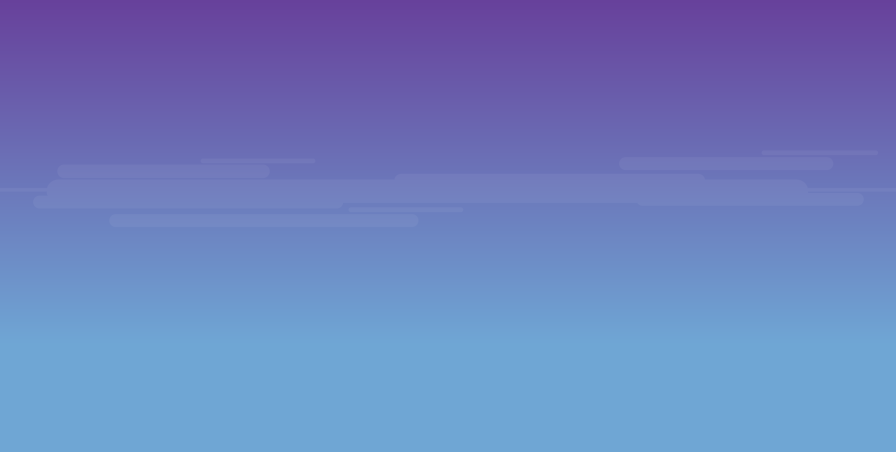
Give the GLSL for this background, as a Shadertoy shader.

```glsl
// Evening sky: a violet to blue vertical gradient that levels off near the
// bottom, crossed by a faint band of flat clouds. The clouds are rounded bars
// merged by a distance union, then laid over the sky as one pale veil.

#define SKY_TOP vec3(0.405, 0.253, 0.608)
#define SKY_LOW vec3(0.435, 0.650, 0.832)
#define HORIZON 0.24
#define CLOUD_COLOR vec3(1.0)
#define CLOUD_ALPHA 0.05
#define BAR_COUNT 11

// Each bar: left, right, centre height, half thickness (canvas fractions).
const vec4 BARS[BAR_COUNT] = vec4[BAR_COUNT](
    vec4(0.064, 0.301, 0.621, 0.0150),
    vec4(0.224, 0.352, 0.644, 0.0052),
    vec4(0.052, 0.902, 0.577, 0.0258),
    vec4(0.037, 0.383, 0.553, 0.0142),
    vec4(0.122, 0.467, 0.512, 0.0142),
    vec4(0.389, 0.517, 0.536, 0.0052),
    vec4(0.440, 0.787, 0.600, 0.0155),
    vec4(0.691, 0.930, 0.638, 0.0142),
    vec4(0.850, 0.980, 0.662, 0.0052),
    vec4(0.710, 0.964, 0.559, 0.0142),
    vec4(-0.10, 1.100, 0.580, 0.0040)
);

// Signed distance to a horizontal bar with round ends, in canvas heights.
float barDistance(vec2 p, vec4 bar, float aspect) {
    float left = bar.x * aspect + bar.w;
    float right = bar.y * aspect - bar.w;
    vec2 nearest = vec2(clamp(p.x, left, right), bar.z);
    return length(p - nearest) - bar.w;
}

void mainImage(out vec4 fragColor, in vec2 fragCoord) {
    float aspect = iResolution.x / iResolution.y;
    float pixel = 1.0 / iResolution.y;
    vec2 p = fragCoord / iResolution.y;

    // Sky gradient, constant below the horizon
    float rise = clamp((p.y - HORIZON) / (1.0 - HORIZON), 0.0, 1.0);
    vec3 color = mix(SKY_LOW, SKY_TOP, rise);

    // Union of the cloud bars, so overlaps stay even
    float cloud = 1e3;
    for (int i = 0; i < BAR_COUNT; i++) {
        cloud = min(cloud, barDistance(p, BARS[i], aspect));
    }
    float cover = 1.0 - smoothstep(-0.7 * pixel, 0.7 * pixel, cloud);
    color = mix(color, CLOUD_COLOR, CLOUD_ALPHA * cover);

    fragColor = vec4(color, 1.0);
}
```
